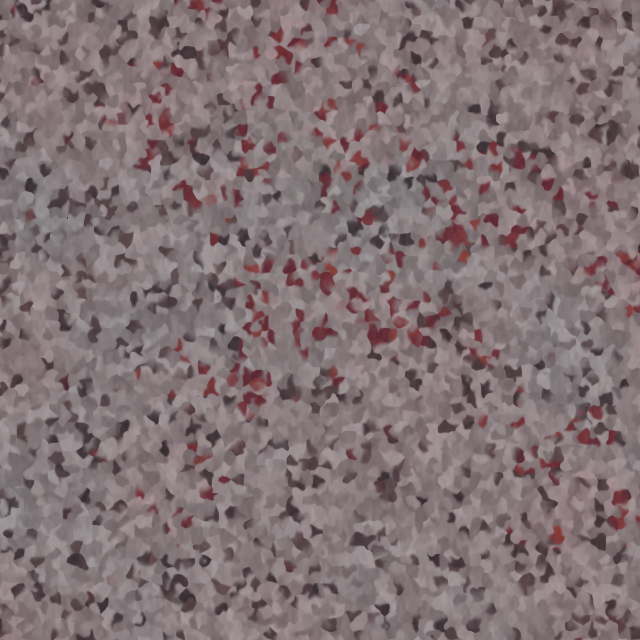
A WebGL 1 fragment shader for this texture:

```glsl
precision highp float;

// Speckled granite: soft, irregular mineral grains in mauve grey, with dark
// specks and clustered red ones. Jittered cells each get a mineral colour and
// are blended by distance; broad noise drives the tint and the red clusters.

uniform vec2 u_resolution;

const vec2  GRAIN_COUNT    = vec2(76.0, 68.0); // grains across the canvas
const float GRAIN_SHARPNESS = 6.0;
const float WARP_AMOUNT    = 0.8;              // in grain widths
const float DARK_SHARE     = 0.15;
const float RED_EXTRA      = 0.10;             // more specks inside red clusters
const float TINT_STRENGTH  = 0.13;
const float STREAK_STRENGTH = 0.05;

const vec3 SHADE_GREY = vec3(0.455, 0.405, 0.415);
const vec3 PALE_GREY  = vec3(0.625, 0.588, 0.598);
const vec3 PALE_PINK  = vec3(0.650, 0.550, 0.550);
const vec3 BLACK_MICA = vec3(0.230, 0.190, 0.205);
const vec3 BROWN_MICA = vec3(0.360, 0.285, 0.300);
const vec3 DEEP_RED   = vec3(0.380, 0.170, 0.210);
const vec3 RUST_RED   = vec3(0.530, 0.250, 0.240);
const vec3 WARM_SHIFT = vec3(0.45, -0.50, -0.45);

float hash(vec2 p) {
  return fract(sin(dot(p, vec2(127.1, 311.7))) * 43758.5453);
}

vec3 hash3(vec2 p) {
  return vec3(hash(p), hash(p + 17.3), hash(p + 41.9));
}

float noise(vec2 p) {
  vec2 i = floor(p);
  vec2 f = fract(p);
  f = f * f * (3.0 - 2.0 * f);
  float low = mix(hash(i), hash(i + vec2(1.0, 0.0)), f.x);
  float high = mix(hash(i + vec2(0.0, 1.0)), hash(i + vec2(1.0, 1.0)), f.x);
  return mix(low, high, f.y);
}

// Colour of one grain, chosen by its random values.
vec3 mineral(vec3 rnd, float redness) {
  float pinkness = fract(rnd.z * 7.0) * (0.25 + 0.5 * redness);
  vec3 feldspar = mix(SHADE_GREY, mix(PALE_GREY, PALE_PINK, pinkness), rnd.y);
  vec3 mica = mix(BLACK_MICA, BROWN_MICA, rnd.y);
  vec3 red = mix(DEEP_RED, RUST_RED, rnd.y * rnd.y);
  vec3 speck = mix(mica, red, smoothstep(-0.1, 0.1, redness - rnd.z));
  float share = DARK_SHARE + RED_EXTRA * redness;
  return mix(speck, feldspar, smoothstep(share - 0.02, share + 0.02, rnd.x));
}

// Jittered cells, softly blended by the distance to each grain centre.
vec3 grains(vec2 p, float redness) {
  vec2 cell = floor(p);
  vec2 f = fract(p);
  vec3 sum = vec3(0.0);
  float total = 0.0;
  for (int y = -2; y <= 2; y++) {
    for (int x = -2; x <= 2; x++) {
      vec2 offset = vec2(float(x), float(y));
      vec2 id = cell + offset;
      vec2 jitter = vec2(hash(id + 71.7), hash(id + 93.1));
      float dist = length(offset + jitter - f);
      float weight = pow(1.0 - smoothstep(0.0, 1.414, dist), GRAIN_SHARPNESS);
      sum += weight * mineral(hash3(id), redness);
      total += weight;
    }
  }
  return sum / max(total, 0.00001);
}

void main() {
  vec2 uv = gl_FragCoord.xy / min(u_resolution.x, u_resolution.y);

  // Red clusters, somewhat denser toward the upper left.
  float cluster = 0.55 * noise(uv * 5.0 + 3.7) + 0.45 * noise(uv * 17.0 + 8.2);
  cluster += 0.08 * (uv.y - uv.x);
  float redness = smoothstep(0.52, 0.78, cluster);

  // Bend the cells so the grains get ragged outlines.
  vec2 p = uv * GRAIN_COUNT;
  vec2 warp = vec2(noise(p * 1.3 + 5.1), noise(p * 1.3 + 29.4)) - 0.5;
  vec3 color = grains(p + WARP_AMOUNT * warp, redness);

  // Broad drift between cool grey and warm mauve.
  float drift = 0.65 * noise(uv * 4.5 + 11.0) + 0.35 * noise(uv * 14.0 + 2.0) - 0.5;
  color *= 1.0 + TINT_STRENGTH * drift * WARM_SHIFT;

  // Faint upright streaks inside the grains.
  float streak = noise(uv * vec2(190.0, 95.0)) - 0.5;
  color += STREAK_STRENGTH * streak;

  gl_FragColor = vec4(color, 1.0);
}
```
